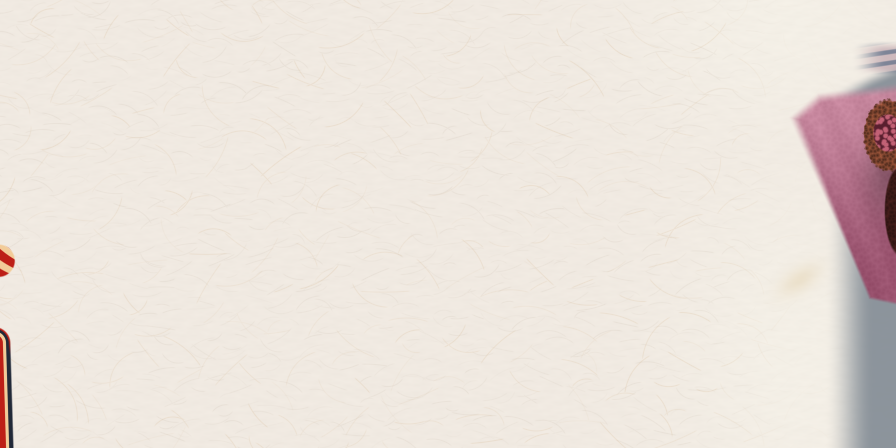
Give the GLSL for this background, as a WebGL 2 fragment shader.

```glsl
#version 300 es
precision highp float;
uniform vec2 u_resolution;
out vec4 fragColor;

const vec3 PAPER = vec3(0.942, 0.916, 0.884);
const vec3 CREAM_GLOW = vec3(0.955, 0.938, 0.903);
const vec3 FIBER_TAN = vec3(0.84, 0.72, 0.57);
const vec3 MAUVE_LIGHT = vec3(0.78, 0.53, 0.62);
const vec3 MAUVE_DARK = vec3(0.60, 0.32, 0.43);
const vec3 RED = vec3(0.74, 0.12, 0.09);
const vec3 CANDY_CREAM = vec3(0.95, 0.80, 0.60);
const vec3 NAVY = vec3(0.13, 0.16, 0.22);
const vec3 FUR = vec3(0.46, 0.25, 0.17);
const vec3 DARK_FUR = vec3(0.23, 0.10, 0.09);

vec2 hash2(vec2 p) {
  vec3 q = fract(p.xyx * vec3(0.1031, 0.1030, 0.0973));
  q += dot(q, q.yzx + 33.33);
  return fract((q.xx + q.yz) * q.zy);
}

mat2 rotation(float a) {
  return mat2(cos(a), -sin(a), sin(a), cos(a));
}

// Coverage inside a signed distance, with soft edge width
float cover(float d, float soft) {
  return 1.0 - smoothstep(-soft, soft, d);
}

// Soft elliptical spot of light or colour
float glow(vec2 p, vec2 center, vec2 radius) {
  vec2 q = (p - center) / radius;
  return exp(-dot(q, q));
}

// Distance to the left of the line from a to b
float leftOf(vec2 p, vec2 a, vec2 b) {
  vec2 e = normalize(b - a);
  return dot(p - a, vec2(-e.y, e.x));
}

float roundBox(vec2 p, vec2 halfSize, float r) {
  vec2 q = abs(p) - halfSize + r;
  return length(max(q, 0.0)) + min(max(q.x, q.y), 0.0) - r;
}

// Distance to the nearest cell point
float cells(vec2 p) {
  float d = 1.0;
  for (int k = 0; k < 9; k++) {
    vec2 id = floor(p) + vec2(k % 3 - 1, k / 3 - 1);
    d = min(d, length(p - id - hash2(id)));
  }
  return d;
}

// Scattered curved hairs, one in each cell
float fibers(vec2 p, vec2 cell, float tilt, float px) {
  float ink = 0.0;
  for (int k = 0; k < 9; k++) {
    vec2 id = floor(p / cell) + vec2(k % 3 - 1, k / 3 - 1);
    vec2 rnd = hash2(id + 7.0);
    vec2 q = rotation((rnd.x - 0.5) * tilt) * (p - (id + hash2(id)) * cell);
    float halfLen = cell.x * mix(0.2, 0.55, rnd.y);
    float bend = (fract(rnd.x * 17.0) - 0.5) * 0.7 / halfLen;
    float d = abs(q.y - bend * q.x * q.x) / sqrt(1.0 + 4.0 * bend * bend * q.x * q.x);
    float stroke = cover(d - 0.0007, px) * cover(abs(q.x) - halfLen, 0.004);
    ink = max(ink, stroke * mix(0.3, 1.0, fract(rnd.y * 13.0)));
  }
  return ink;
}

vec3 paper(vec2 p, float px) {
  float light = max(glow(p, vec2(1.75, 0.95), vec2(0.32, 0.25)), glow(p, vec2(1.78, 0.2), vec2(0.25, 0.4)));
  vec3 col = mix(PAPER, CREAM_GLOW, light);
  float grain = sin(p.y * 210.0 + 2.0 * sin(p.x * 23.0)) * sin(p.x * 61.0 + 3.0 * sin(p.y * 47.0));
  col += 0.004 * grain + 0.008 * (cells(p * vec2(45.0, 130.0)) - 0.45);
  float show = 1.0 - 0.85 * smoothstep(1.55, 1.8, p.x);
  col = mix(col, FIBER_TAN, 0.32 * show * fibers(p, vec2(0.10, 0.055), 2.2, px));
  col = mix(col, vec3(0.78, 0.73, 0.67), 0.25 * show * fibers(p + 5.3, vec2(0.06, 0.026), 1.2, px));
  return mix(col, vec3(0.89, 0.82, 0.68), 0.45 * glow(rotation(0.6) * (p - vec2(1.785, 0.375)), vec2(0.0), vec2(0.05, 0.025)));
}

// Blurred stripes above a folded cloth and a round furry ear
vec3 clothCorner(vec3 col, vec2 p, float px) {
  float haze = cover(-leftOf(p, vec2(2.0, 0.845), vec2(1.84, 0.775)), 0.018) * smoothstep(1.84, 1.95, p.x);
  col = mix(col, vec3(0.48, 0.52, 0.56), 0.85 * haze);
  float band = smoothstep(-0.2, 0.8, sin((p.y - 0.15 * p.x) * 260.0));
  float bandArea = smoothstep(1.90, 1.98, p.x) * smoothstep(0.83, 0.85, p.y) * (1.0 - smoothstep(0.885, 0.91, p.y));
  col = mix(col, mix(vec3(0.76, 0.66, 0.69), vec3(0.34, 0.38, 0.49), band), 0.75 * bandArea);

  vec2 left = vec2(1.775, 0.735), foot = vec2(1.942, 0.335), shoulder = vec2(1.83, 0.782);
  float inside = min(leftOf(p, left, foot), leftOf(p, foot, vec2(2.0, 0.323)));
  inside = min(inside, min(leftOf(p, vec2(2.0, 0.803), shoulder), leftOf(p, shoulder, left)));
  float weave = cells(p * 95.0) - 0.45 + 0.3 * sin(p.x * 80.0 + p.y * 35.0);
  vec3 cloth = mix(MAUVE_DARK, MAUVE_LIGHT, smoothstep(0.34, 0.80, p.y)) + 0.045 * weave;
  cloth *= 1.0 - 0.25 * glow(p, vec2(1.98, 0.61), vec2(0.05, 0.09));
  col = mix(col, cloth, cover(-inside, mix(0.005, 0.014, smoothstep(0.4, 0.75, p.y))));

  float tuft = cells(p * 120.0);
  float body = (length((p - vec2(2.012, 0.53)) / vec2(0.037, 0.10)) - 1.0) * 0.037;
  col = mix(col, DARK_FUR * (0.75 + 0.5 * tuft), cover(body, px));
  float ear = length((p - vec2(1.985, 0.698)) / vec2(0.9, 1.25)) - 0.066 + 0.006 * tuft;
  col = mix(col, FUR * (0.65 + 0.8 * tuft), cover(ear, px * 1.3));
  float inner = length((p - vec2(1.982, 0.703)) / vec2(0.9, 1.15)) - 0.036;
  vec3 petals = mix(vec3(0.76, 0.38, 0.46), vec3(0.35, 0.12, 0.18), smoothstep(0.25, 0.7, cells(p * 85.0)));
  return mix(col, petals, cover(inner, px));
}

// Striped sweet and layered rounded form on the left margin
vec3 candyMargin(vec3 col, vec2 p, float px) {
  vec2 q = p - vec2(-0.003, 0.418);
  float swirl = sin(dot(q, vec2(100.0, 140.0)) + 900.0 * q.x * q.y + 2.4);
  vec3 sweet = mix(RED, CANDY_CREAM, smoothstep(-0.1, 0.5, swirl));
  col = mix(col, sweet, cover(length(q) - 0.036, px));
  float shell = roundBox(p - vec2(-0.073 - 0.03 * p.y, 0.08), vec2(0.103, 0.19), 0.035);
  vec3 bands = mix(RED, CANDY_CREAM, smoothstep(-0.018, -0.015, shell));
  bands = mix(bands, NAVY, smoothstep(-0.011, -0.008, shell));
  bands = mix(bands, RED, smoothstep(-0.005, -0.002, shell) * smoothstep(0.2, 0.25, p.y));
  return mix(col, bands, cover(shell, px));
}

void main() {
  vec2 p = gl_FragCoord.xy / u_resolution.y;
  p.x *= 2.0 * u_resolution.y / u_resolution.x;
  float px = 1.0 / u_resolution.y;
  vec3 col = paper(p, px);
  col = clothCorner(col, p, px);
  col = candyMargin(col, p, px);
  fragColor = vec4(clamp(col, 0.0, 1.0), 1.0);
}
```
